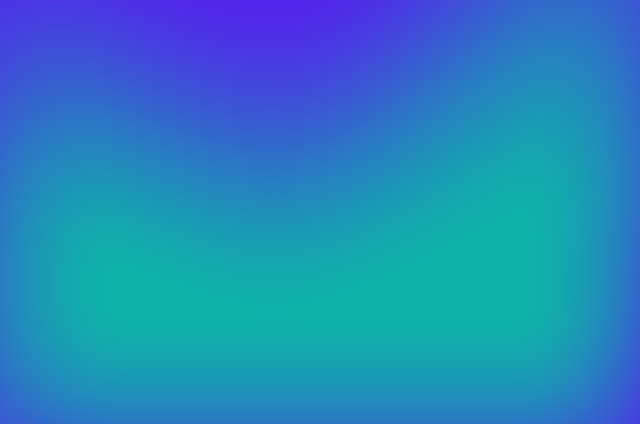
A WebGL 2 fragment shader for this background:

```glsl
#version 300 es
precision highp float;
// A soft teal valley curving beneath a violet glow, with blue fading in from the edges.

uniform vec2 u_resolution;
out vec4 fragColor;

// Violet light falling from the top; its crest sits left of centre.
float topGlow(vec2 p) {
    float offset = p.x - 0.43;
    bool isLeft = offset < 0.0;
    float slope = smoothstep(0.0, isLeft ? 0.43 : 0.57, abs(offset));
    float start = -0.10 - slope * (isLeft ? 0.16 : 0.57);
    float end = 0.78 - slope * (isLeft ? 0.16 : 0.28);
    return 1.0 - smoothstep(start, end, p.y);
}

// Quadratic rise from 0 to 1 across the last part of a side.
float edgeFade(float distanceToEdge, float width) {
    float rise = max(1.0 - distanceToEdge / width, 0.0);
    return rise * rise;
}

void main() {
    vec2 uv = gl_FragCoord.xy / u_resolution;
    vec2 p = vec2(uv.x, 1.0 - uv.y); // depth measured down from the top

    float left = 0.37 * edgeFade(p.x, 0.2);
    float right = (0.40 + 0.25 * p.y * p.y) * edgeFade(1.0 - p.x, 0.2);
    float bottom = 0.40 * edgeFade(uv.y, 0.3);

    // Screen blend keeps overlapping glows within range.
    float teal = (1.0 - topGlow(p)) * (1.0 - left) * (1.0 - right) * (1.0 - bottom);

    vec3 violetColor = vec3(0.335, 0.12, 0.935);
    vec3 tealColor = vec3(0.055, 0.70, 0.66);
    fragColor = vec4(mix(violetColor, tealColor, teal), 1.0);
}
```
